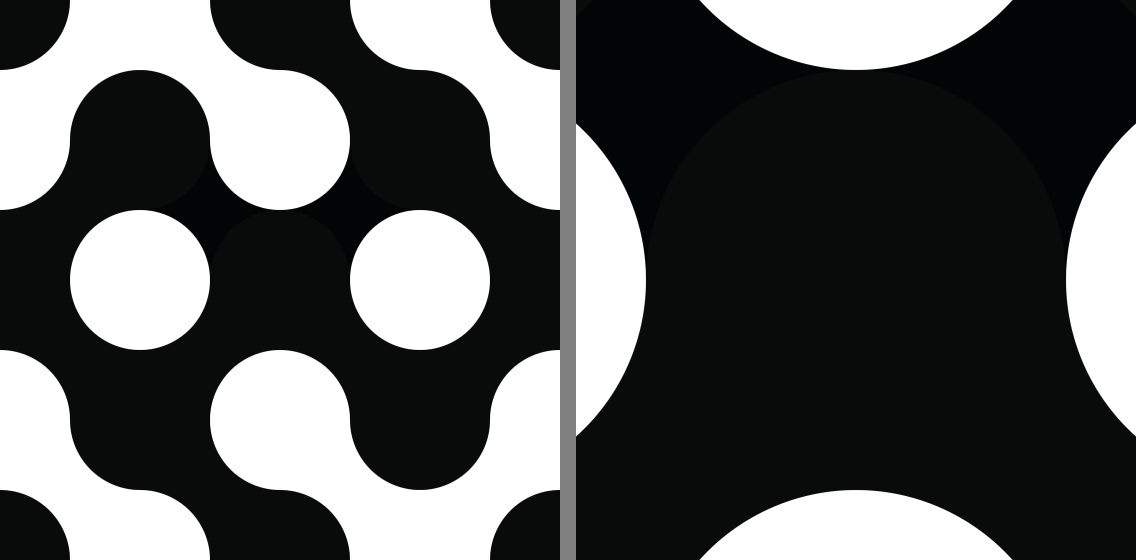
Left: the whole. Right: its middle third, enlarged.
This pattern is drawn by a WebGL 2 fragment shader. Its source:

```glsl
#version 300 es
precision highp float;
// Black and white checkerboard of touching discs whose gaps merge them into blobs.

uniform vec2 u_resolution;
out vec4 fragColor;

const float REPEATS = 4.0;       // discs across and down
const float DISC_RADIUS = 0.5;   // in grid units, so neighbours touch
const vec3 INK = vec3(0.032, 0.042, 0.038);
const vec3 DEEP_INK = vec3(0.008, 0.018, 0.020);
const vec3 PAPER = vec3(1.0);

// Discs alternate ink and paper over the grid points.
vec3 discColor(vec2 gridPoint) {
    return mix(INK, PAPER, mod(gridPoint.x + gridPoint.y, 2.0));
}

// Gaps in the outer rows join paper discs, except for one ink bridge per row.
// The two middle gaps of the upper inner row are slightly deeper ink.
vec3 gapColor(ivec2 cell) {
    bool outerRow = cell.y == 0 || cell.y == 3;
    int bridgeColumn = cell.y == 0 ? 1 : 2;
    if (outerRow && cell.x != bridgeColumn) return PAPER;
    bool deepGap = cell.y == 2 && (cell.x == 1 || cell.x == 2);
    return deepGap ? DEEP_INK : INK;
}

// Signed distance to a disc around the origin.
float discDistance(vec2 offset, float radius) {
    return length(offset) - radius;
}

void main() {
    vec2 grid = gl_FragCoord.xy / u_resolution * REPEATS;
    vec2 nearestPoint = floor(grid + 0.5);
    ivec2 cell = ivec2(mod(floor(grid), REPEATS));

    // Blend disc into gap over about one pixel.
    float edge = 0.7 * REPEATS / min(u_resolution.x, u_resolution.y);
    float dist = discDistance(grid - nearestPoint, DISC_RADIUS);
    float outside = smoothstep(-edge, edge, dist);

    fragColor = vec4(mix(discColor(nearestPoint), gapColor(cell), outside), 1.0);
}
```
